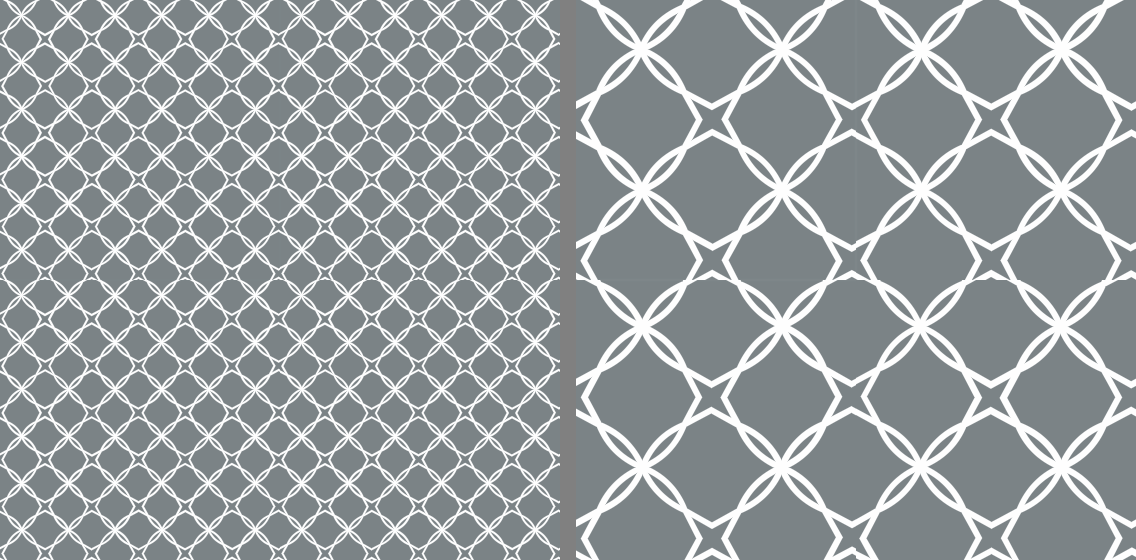
Left, the full canvas; right, a detail of the centre.
Write a WebGL 1 fragment shader that draws this pattern.

```glsl
precision highp float;

// White interlaced lattice on slate grey: pairs of strands form petals around
// each node, cross, then part again to outline small four-pointed stars.
// One folded quadrant defines both strands; two by two tiles repeat the cells.

uniform vec2 u_resolution;

const vec3 GROUND = vec3(0.482, 0.514, 0.527);
const vec3 LINE = vec3(0.995);

const float TILES = 2.0;                        // tiles across and down
const vec2 CELLS_PER_TILE = vec2(5.99, 5.97);   // last cell is trimmed a little
const vec2 FIRST_NODE = vec2(0.463, 0.333);     // from the tile's top left, in cells

// Lengths below are in cells
const float HALF_WIDTH = 0.022;
const float PETAL_LENGTH = 0.43;
const float PETAL_BULGE = 0.046;
const float STAR_NOTCH = 0.09;                  // star centre to inner corner
const float WOBBLE = 0.014;
const float WIDTH_VARIATION = 0.10;
const float SEAM_STRENGTH = 0.025;
const float SEAM_WIDTH = 0.0012;                // in canvas units
const float HALF_DIAGONAL = 0.70711;

float hash(vec2 p) {
    return fract(sin(dot(p, vec2(127.1, 311.7))) * 43758.5453);
}

float valueNoise(vec2 p) {
    vec2 i = floor(p);
    vec2 f = fract(p);
    f = f * f * (3.0 - 2.0 * f);
    float low = mix(hash(i), hash(i + vec2(1.0, 0.0)), f.x);
    float high = mix(hash(i + vec2(0.0, 1.0)), hash(i + vec2(1.0, 1.0)), f.x);
    return mix(low, high, f.y);
}

// Distance to the nearest strand; nodes lie on whole-number coordinates
float strandDistance(vec2 p) {
    vec2 q = abs(fract(p + 0.5) - 0.5);
    float along = (q.x + q.y) * HALF_DIAGONAL;
    float across = abs(q.x - q.y) * HALF_DIAGONAL;

    // Petal: a parabola from the node to the crossing
    float u = along / PETAL_LENGTH;
    float offset = 4.0 * PETAL_BULGE * u * (1.0 - u);
    float slope = 4.0 * PETAL_BULGE / PETAL_LENGTH * (1.0 - 2.0 * u);

    // Star side: a straight line from the crossing to the inner corner
    if (along > PETAL_LENGTH) {
        float notch = STAR_NOTCH * HALF_DIAGONAL;
        slope = notch / (HALF_DIAGONAL - notch - PETAL_LENGTH);
        offset = slope * (along - PETAL_LENGTH);
    }
    return abs(across - offset) / sqrt(1.0 + slope * slope);
}

void main() {
    vec2 uv = gl_FragCoord.xy / u_resolution;
    vec2 fromTop = vec2(uv.x, 1.0 - uv.y);
    vec2 cell = fract(fromTop * TILES) * CELLS_PER_TILE - FIRST_NODE;

    // Slight hand-drawn irregularity, the same in every tile
    vec2 drift = vec2(valueNoise(cell * 1.7 + 11.0), valueNoise(cell * 1.7 + 47.0));
    float thickness = valueNoise(cell * 2.3 + 83.0) - 0.5;
    float halfWidth = HALF_WIDTH * (1.0 + 2.0 * WIDTH_VARIATION * thickness);
    float d = strandDistance(cell + WOBBLE * (drift - 0.5));

    float pixel = TILES * CELLS_PER_TILE.x / min(u_resolution.x, u_resolution.y);
    float ink = 1.0 - smoothstep(halfWidth - 0.7 * pixel, halfWidth + 0.7 * pixel, d);

    // Faint joins: upper half of the middle column, left half of the middle row
    vec2 join = 1.0 - smoothstep(vec2(0.0), vec2(SEAM_WIDTH), abs(fromTop - 0.5));
    vec2 extent = 1.0 - step(vec2(0.5), fromTop.yx);
    float seam = max(join.x * extent.x, join.y * extent.y);

    vec3 color = mix(GROUND, LINE, SEAM_STRENGTH * seam);
    gl_FragColor = vec4(mix(color, LINE, ink), 1.0);
}
```
